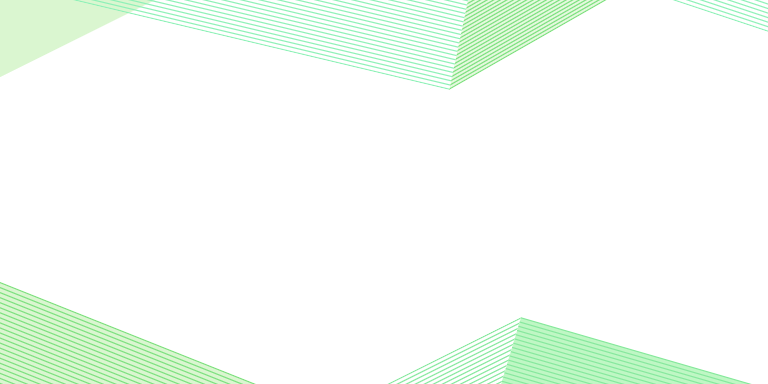
A Shadertoy shader for this background:

```glsl
// White backdrop framed by pale green triangles hatched with fine parallel lines.

#define LINE_WIDTH 0.0032
#define PAPER vec3(1.0)
#define PALE_LIME vec3(0.855, 0.965, 0.815)
#define SOFT_GREEN vec3(0.750, 0.970, 0.770)
#define MINT_LINE vec3(0.560, 0.945, 0.720)
#define LEAF_LINE vec3(0.490, 0.880, 0.500)
#define GREEN_LINE vec3(0.530, 0.910, 0.620)

// Signed distance to the line a-b, positive on the side of point inner.
float edgeDistance(vec2 p, vec2 a, vec2 b, vec2 inner) {
    vec2 along = normalize(b - a);
    vec2 normal = vec2(-along.y, along.x);
    return dot(p - a, normal) * sign(dot(inner - a, normal));
}

// Smooth coverage of a triangle.
float triangleMask(vec2 p, vec2 a, vec2 b, vec2 c, float pixel) {
    float inside = min(edgeDistance(p, a, b, c),
                   min(edgeDistance(p, b, c, a), edgeDistance(p, c, a, b)));
    return clamp(inside / pixel + 0.5, 0.0, 1.0);
}

// Lines parallel to a-b, stepping inward from that edge.
float hatchMask(vec2 p, vec2 a, vec2 b, vec2 c, float spacing, float pixel) {
    float depth = edgeDistance(p, a, b, c) - 0.5 * LINE_WIDTH;
    float offset = abs(fract(depth / spacing + 0.5) - 0.5) * spacing;
    return clamp((0.5 * LINE_WIDTH - offset) / pixel + 0.5, 0.0, 1.0);
}

// A tinted triangle with hatching; fillAlpha zero leaves only the lines.
void addPanel(inout vec3 color, vec2 p, vec2 a, vec2 b, vec2 c, vec3 fill,
              float fillAlpha, vec3 ink, float spacing, float pixel) {
    float mask = triangleMask(p, a, b, c, pixel);
    float hatch = hatchMask(p, a, b, c, spacing, pixel);
    color = mix(color, fill, mask * fillAlpha);
    color = mix(color, ink, mask * hatch);
}

void mainImage(out vec4 fragColor, in vec2 fragCoord) {
    float pixel = 1.0 / iResolution.y;
    vec2 p = fragCoord * pixel;
    float right = iResolution.x * pixel;
    vec3 color = PAPER;

    // Upper left: plain corner
    float corner = triangleMask(p, vec2(0.0, 0.799), vec2(0.404, 1.0),
                                vec2(0.0, 1.0), pixel);
    color = mix(color, PALE_LIME, corner);

    // Top: two hatched faces sharing a fold
    vec2 topTip = vec2(0.585 * right, 0.766);
    vec2 topFold = vec2(0.6095 * right, 1.0);
    addPanel(color, p, vec2(0.094 * right, 1.0), topTip, topFold,
             PAPER, 0.0, MINT_LINE, 0.0112, pixel);
    addPanel(color, p, topTip, vec2(0.790 * right, 1.0), topFold,
             PALE_LIME, 0.7, LEAF_LINE, 0.0085, pixel);

    // Upper right: hatched corner
    addPanel(color, p, vec2(0.875 * right, 1.0), vec2(right, 0.917),
             vec2(right, 1.0), PAPER, 0.0, MINT_LINE, 0.0112, pixel);

    // Lower left: tinted and hatched corner
    addPanel(color, p, vec2(0.0, 0.266), vec2(0.3335 * right, 0.0), vec2(0.0),
             PALE_LIME, 1.0, LEAF_LINE, 0.0122, pixel);

    // Bottom: two faces sharing a fold
    vec2 lowTip = vec2(0.6785 * right, 0.174);
    vec2 lowFold = vec2(0.6525 * right, 0.0);
    addPanel(color, p, vec2(0.504 * right, 0.0), lowTip, lowFold,
             PAPER, 0.0, GREEN_LINE, 0.0105, pixel);
    addPanel(color, p, lowTip, vec2(0.979 * right, 0.0), lowFold,
             SOFT_GREEN, 1.0, GREEN_LINE, 0.0115, pixel);

    fragColor = vec4(color, 1.0);
}
```
